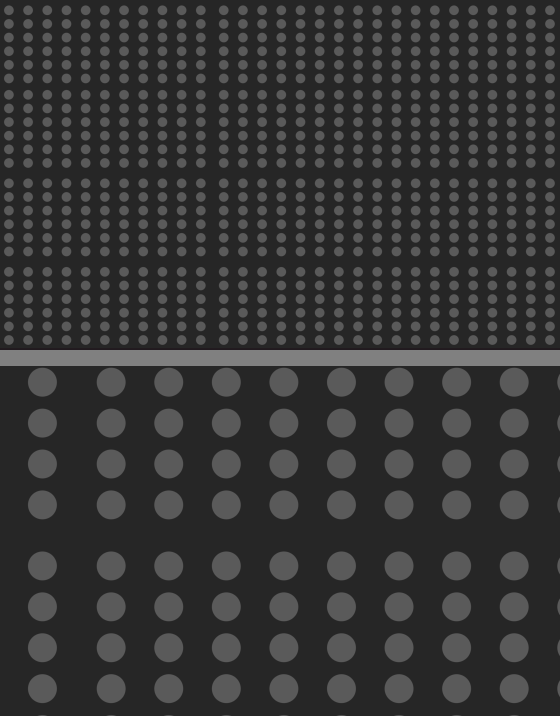
Top: the whole. Bottom: its middle third, enlarged.
Write a Shadertoy shader that draws this pattern.

```glsl
// A dark panel of grey round dots: 29 columns and 24 rows.
// Rows come in four groups of six, and one wider gap splits the columns;
// each axis is folded to its nearest dot, then a circle distance is drawn.

// Signed offset to the nearest column, with extra space after the eleventh.
float columnOffset(float x) {
    float s = x - 12.2 - 5.1 * step(291.0, x);
    return s - 26.32 * round(s / 26.32);
}

// Signed offset to the nearest row, measured down from the top.
float rowOffset(float y) {
    // The first group sits closer to the second than the others do.
    float s = y - 8.6 - 5.5 * (1.0 - step(118.75, y));
    float inGroup = mod(s + 14.0, 121.4) - 14.0;
    return inGroup - 18.7 * clamp(round(inGroup / 18.7), 0.0, 5.0);
}

void mainImage(out vec4 fragColor, in vec2 fragCoord) {
    // The canvas is 480 units tall, with y pointing down.
    float unit = 480.0 / iResolution.y;
    vec2 p = fragCoord * unit;
    p.y = 480.0 - p.y;

    // Dots with an edge one pixel wide
    float dist = length(vec2(columnOffset(p.x), rowOffset(p.y))) - 6.6;
    float dots = 1.0 - smoothstep(-0.7 * unit, 0.7 * unit, dist);
    vec3 color = mix(vec3(0.15), vec3(0.353), dots);

    // Thin dark rim along the bottom
    float rim = smoothstep(-0.5 * unit, 0.5 * unit, p.y - 477.5);
    color = mix(color, vec3(0.13, 0.10, 0.12), rim);

    fragColor = vec4(color, 1.0);
}
```
